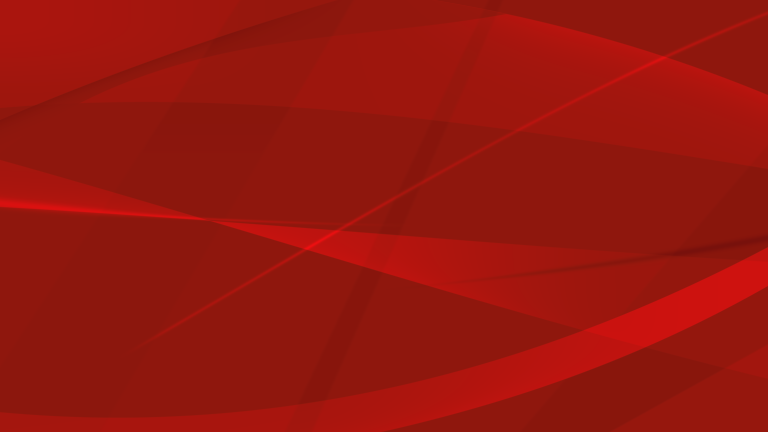
Write a Shadertoy shader that draws this background.

```glsl
#define BASE vec3(0.56, 0.092, 0.05)
#define LIGHT_STEP vec3(0.23, -0.02, 0.01)
#define SHADE_STEP vec3(0.20, 0.06, 0.01)
#define BAND_LIGHT 0.25
#define RIM_LIGHT 0.5
#define SWOOSH_LIGHT 0.42
#define STREAK_LIGHT 0.6
#define SHADOW 0.13

// Cubic through four heights, evenly spaced across the canvas
float curve(float u, vec4 h) {
    float s = 3.0 * u, a = s - 1.0, b = s - 2.0, c = s - 3.0;
    return dot(h, vec4(-a * b * c / 6.0, s * b * c / 2.0, -s * a * c / 2.0, s * a * b / 6.0));
}

// Smooth step across an edge
float side(float d) {
    float w = 0.8 / iResolution.y;
    return smoothstep(-w, w, d);
}

// Thin line with a soft falloff
float streak(float d, float width) {
    return exp(-d * d / (width * width));
}

// Slanted strip; edges.xy at the bottom, edges.zw at the top
float strip(vec2 uv, vec4 edges) {
    vec2 e = mix(edges.xy, edges.zw, uv.y);
    float soft = 0.003;
    return smoothstep(-soft, soft, uv.x - e.x) * smoothstep(-soft, soft, e.y - uv.x);
}

void mainImage(out vec4 fragColor, in vec2 fragCoord) {
    vec2 uv = fragCoord / iResolution.xy;
    float u = uv.x, v = uv.y;
    float light = 0.0;

    // Upper band, brightest under its right rim and in the left corner
    float rim = curve(u, vec4(1.046, 1.046, 0.965, 0.780)) - v;
    float bandFloor = v - curve(u, vec4(0.750, 0.757, 0.699, 0.609));
    float bandGlow = BAND_LIGHT + RIM_LIGHT * exp(-max(rim, 0.0) / 0.07) * smoothstep(0.45, 0.75, u);
    bandGlow += 0.22 * (1.0 - smoothstep(0.0, 0.4, u)) * smoothstep(0.75, 0.95, v);
    light += bandGlow * side(rim) * side(bandFloor);

    // Dark sliver crossing the upper left
    float sliverTop = curve(u, vec4(0.722, 0.942, 1.110, 1.250)) - v;
    float sliverFloor = v - curve(u, vec4(0.646, 0.891, 0.970, 1.230));
    float sliver = side(sliverTop) * side(sliverFloor) * side(rim);
    light = mix(light, 0.04, sliver * 0.8);
    light -= 0.28 * sliver * exp(-max(sliverTop, 0.0) / 0.022) * (1.0 - smoothstep(0.25, 0.48, u));

    // Crossing wedges in the middle
    float falling = v - curve(u, vec4(0.630, 0.457, 0.282, 0.123));
    float level = v - curve(u, vec4(0.521, 0.481, 0.435, 0.394));
    float leftWedge = side(-falling) * side(level);
    float rightWedge = side(falling) * side(-level);
    light += leftWedge * (0.35 + 0.4 * exp(-max(level, 0.0) / 0.035));
    float wedgeGlow = mix(0.75, 0.2, smoothstep(0.38, 0.85, u));
    wedgeGlow += 0.2 * exp(-max(falling, 0.0) / 0.03) * (1.0 - smoothstep(0.5, 0.85, u));
    light += rightWedge * wedgeGlow;

    // Lower swoosh, brighter toward the right
    float swooshTop = curve(u, vec4(0.046, 0.051, 0.178, 0.428)) - v;
    float swooshFloor = v - curve(u, vec4(-0.134, -0.056, 0.081, 0.338));
    float swoosh = side(swooshTop) * side(swooshFloor);
    float swooshGlow = SWOOSH_LIGHT + 0.45 * smoothstep(0.4, 0.95, u);
    swooshGlow += 0.2 * exp(-max(swooshFloor, 0.0) / 0.03) * (1.0 - smoothstep(0.6, 0.9, u));
    light += swoosh * swooshGlow;

    // Slanted shadows and the paler lower right corner
    light -= SHADOW * strip(uv, vec4(-0.055, 0.130, 0.3125, 0.460)) * (0.4 + 0.6 * smoothstep(0.6, 0.8, v));
    light -= SHADOW * strip(uv, vec4(0.371, 0.406, 0.636, 0.655));
    light -= 0.8 * SHADOW * strip(uv, vec4(0.677, 0.794, 1.163, 1.810)) * (1.0 - swoosh);
    light += 0.12 * strip(uv, vec4(0.794, 2.0, 1.810, 3.0));

    // Dark streak on the right
    float dusk = v - curve(u, vec4(0.236, 0.299, 0.361, 0.449));
    light -= 0.35 * streak(dusk, mix(0.003, 0.009, smoothstep(0.5, 1.0, u))) * smoothstep(0.48, 0.75, u);

    // Bright streaks
    float flat_ = v - curve(u, vec4(0.530, 0.488, 0.4745, 0.468));
    float flatWidth = mix(0.011, 0.003, smoothstep(0.0, 0.28, u));
    light += STREAK_LIGHT * streak(flat_, flatWidth) * (1.0 - smoothstep(0.25, 0.56, u));
    float rising = v - curve(u, vec4(0.016, 0.356, 0.691, 0.970));
    float flare = 0.75 + 0.5 * streak(u - 0.43, 0.1) + 0.35 * streak(u - 0.88, 0.1);
    light += STREAK_LIGHT * flare * streak(rising, 0.0045) * smoothstep(0.15, 0.24, u);

    vec3 color = BASE + LIGHT_STEP * max(light, 0.0) + SHADE_STEP * min(light, 0.0);
    fragColor = vec4(clamp(color, 0.0, 1.0), 1.0);
}
```
